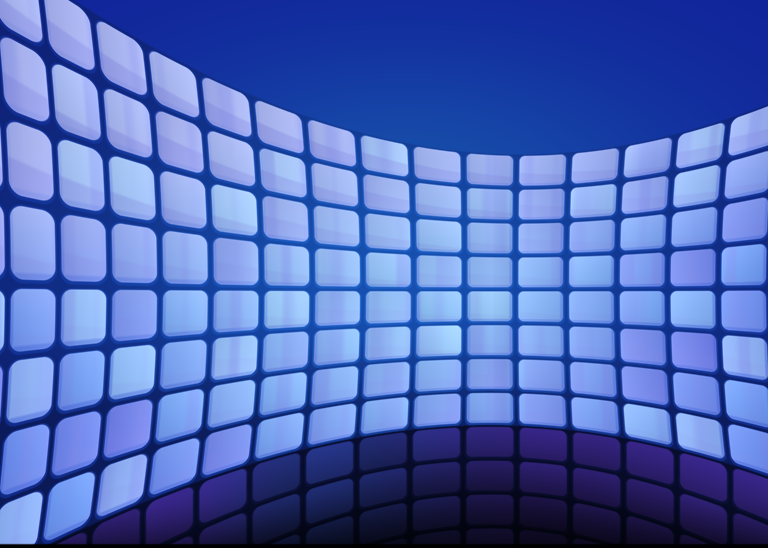
A WebGL 2 fragment shader for this background:

```glsl
#version 300 es
precision highp float;
// A curved wall of glossy blue tiles sweeping around a dark reflecting floor.
uniform vec2 u_resolution;
out vec4 fragColor;

float hash(vec2 p) {
  vec3 q = fract(p.xyx * vec3(0.1031, 0.1030, 0.0973));
  q += dot(q, q.yzx + 33.33);
  return fract((q.x + q.y) * q.z);
}

float noise(vec2 p) {
  vec2 i = floor(p), f = fract(p);
  f = f * f * (3.0 - 2.0 * f);
  return mix(mix(hash(i), hash(i + vec2(1, 0)), f.x),
             mix(hash(i + vec2(0, 1)), hash(i + vec2(1, 1)), f.x), f.y);
}

float roundBox(vec2 p, vec2 halfSize, float radius) {
  vec2 d = abs(p) - halfSize + radius;
  return length(max(d, 0.0)) + min(max(d.x, d.y), 0.0) - radius;
}

// Height of one tile row at column u; rows grow towards both sides.
float rowPitch(float u, bool upper) {
  float d = upper ? u - 0.6 : u;
  return 0.0618 + (upper ? 0.00113 : 0.00102) * d * d
       / (1.0 + (upper ? 0.02 : 0.03) * abs(d));
}

// Maps a point to (column, row, row height) on the bowed wall.
vec3 wallCoords(vec2 p) {
  float u = (p.x - 0.894) / 0.0936, v = 0.0, pitch = 0.0;
  for (int i = 0; i < 3; i++) {
    float rise = p.y - 0.471 - 0.0001 * u * u;
    pitch = rowPitch(u, rise > 0.0);
    v = rise / pitch;
    u = (p.x - 0.894) / (0.0926 + 0.00027 * min(v * v, 18.0));
  }
  return vec3(u, v, pitch);
}

// Colour of a lit tile face: q is the place inside the tile, from -0.5 to 0.5.
vec3 faceColor(vec2 p, vec2 uv, vec2 cell, vec2 q, float glow) {
  float tint = hash(cell + 37.0), accent = hash(cell + 91.0);
  float high = smoothstep(0.42, 0.85, p.y + 0.12 * (0.9 - p.x));
  vec3 c = mix(vec3(0.42, 0.44, 0.90), vec3(0.43, 0.60, 0.95), tint);
  c = mix(c, vec3(0.60, 0.80, 0.97), 0.85 * glow);
  c = mix(c, vec3(0.70, 0.74, 0.94), 0.85 * high);
  c = mix(c, vec3(0.66, 0.84, 0.99), 0.55 * smoothstep(0.8, 0.9, accent));

  // Soft vertical streaks and a shaded lower band, like inner reflections.
  float streak = smoothstep(0.45, 0.85, noise(vec2(uv.x * 4.0, cell.y * 0.6)));
  c = mix(c, vec3(0.50, 0.54, 0.91), 0.35 * streak);
  float band = smoothstep(-0.1, -0.16, q.y + 0.1 * q.x + 0.25 * (tint - 0.5));
  c = mix(c, vec3(0.53, 0.55, 0.88), band * (0.1 + 0.35 * high));
  // Deeper bevel along the lower edge and the side facing outwards.
  float side = q.x * sign(p.x - 0.9);
  float bevel = max(smoothstep(-0.33, -0.38, q.y), smoothstep(0.36, 0.41, side));
  c = mix(c, vec3(0.30, 0.43, 0.87), bevel * 0.55 * (1.0 - 0.75 * high) * (1.0 - 0.5 * glow));
  return c + 0.1 * (q.y * (tint - 0.3) - side);
}

void main() {
  vec2 p = gl_FragCoord.xy / u_resolution.y;
  float px = 1.0 / u_resolution.y;
  vec3 wall = wallCoords(p);
  vec2 cell = floor(wall.xy + vec2(0.5, 0.0));
  vec2 q = fract(wall.xy + vec2(0.5, 0.0)) - 0.5;
  vec2 size = vec2(0.0936, wall.z);
  vec2 fromGlow = (p - vec2(0.70, 0.48)) * vec2(1.9, 2.9);
  float glow = exp(-dot(fromGlow, fromGlow));

  // Night-blue backdrop with a light pool behind the wall.
  vec2 fromPool = (p - vec2(0.74, 0.64)) * vec2(1.8, 3.5);
  vec3 color = mix(vec3(0.065, 0.135, 0.60), vec3(0.09, 0.31, 0.67),
                   exp(-dot(fromPool, fromPool)));
  float onWall = smoothstep(4.03, 3.97, wall.y);
  color = mix(color, mix(vec3(0.05, 0.12, 0.43), vec3(0.09, 0.32, 0.69), glow), 0.85 * onWall);
  color = mix(color, vec3(0.04, 0.09, 0.31), 0.8 * smoothstep(0.42, 0.18, p.y));

  // Floor below the fourth row, fading with each mirrored row.
  float onFloor = smoothstep(-3.97, -4.03, wall.y);
  float fade = mix(0.4, 1.0, smoothstep(-7.2, -4.0, wall.y)) * smoothstep(-0.12, 0.1, p.y);
  color = mix(color, vec3(0.03, 0.05, 0.18) * fade, onFloor);

  // Each tile is a blue rim with a bright face set into it.
  vec2 local = q * size;
  float radius = 0.17 * wall.z;
  float rim = roundBox(local + vec2(0.0, 0.001), size * 0.472, radius);
  float face = roundBox(local - vec2(0.0, 0.001), size * 0.44, radius * 0.95);
  float rimMask = smoothstep(px, -px, rim);
  float faceMask = smoothstep(px, -px, face);
  if (wall.y < 4.0) {
    vec3 rimColor = mix(vec3(0.07, 0.18, 0.60), vec3(0.11, 0.39, 0.80), glow);
    vec3 faceTone = faceColor(p, wall.xy, cell, q, glow);
    faceTone += 0.04 * smoothstep(-0.004, 0.0, face);
    if (cell.y < -4.0) {
      float violet = smoothstep(0.6, 1.0, p.x) + smoothstep(0.55, 0.3, p.x);
      vec3 mirror = mix(vec3(0.12, 0.17, 0.44), vec3(0.19, 0.13, 0.47), violet);
      faceTone = mirror * fade * (0.88 + 0.25 * hash(cell) + 0.25 * q.y);
      rimColor = vec3(0.05, 0.08, 0.26) * fade;
    }
    color = mix(color, rimColor, 0.7 * rimMask);
    color = mix(color, faceTone, faceMask);
  }

  color *= smoothstep(0.005, 0.009, p.y);
  fragColor = vec4(clamp(color, 0.0, 1.0), 1.0);
}
```
